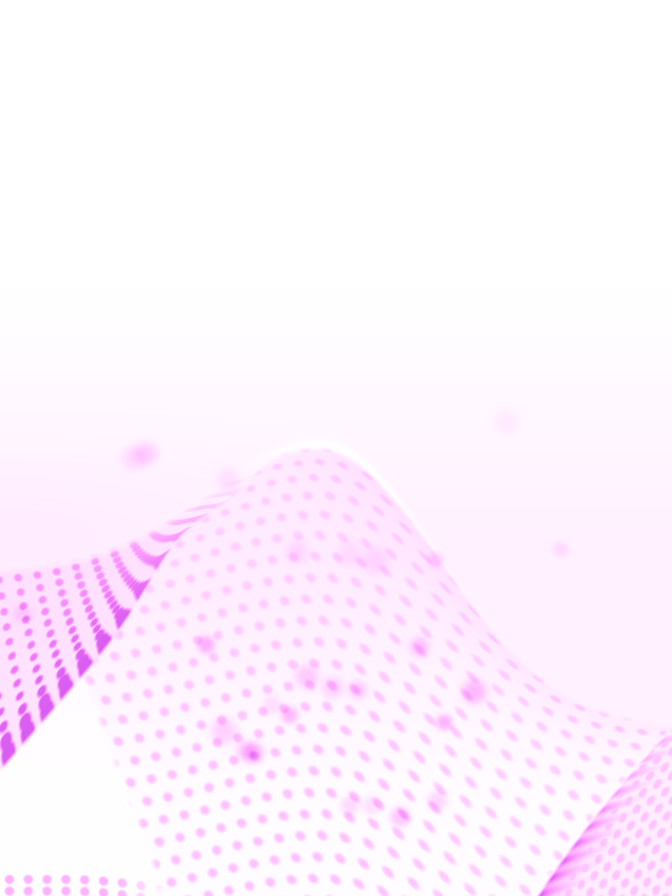
This background is drawn by a Shadertoy shader. Its source:

```glsl
const float ASPECT = 0.75;

float hash(float n) { return fract(sin(n * 12.9898) * 43758.5453); }

float bell(float x, float center, float width) {
    float t = (x - center) / width;
    return exp(-t * t);
}

// 1 where d is positive, with a soft border
float inside(float d, float soft) { return smoothstep(-soft, soft, d); }

// Crest of the wave: low shoulder on the left, deep fall on the right
float ridgeHeight(float x) {
    return x < 0.355 ? 0.36 + 0.139 * bell(x, 0.355, 0.175)
                     : 0.185 + 0.314 * bell(x, 0.355, 0.19);
}

// Lower border of the folded band on the left
float foldHeight(float x) {
    return 0.14 + 1.15 * x + 0.03 * bell(x, 0.2, 0.05);
}

// One round dot per cell; size is the extent of a cell on the canvas
float dots(vec2 cell, vec2 size, float radius, float soft) {
    vec2 offset = (fract(cell) - 0.5) * size;
    return inside(radius - length(offset), soft);
}

// Staggered dots: every other row is shifted by half a cell
float staggeredDots(vec2 cell, vec2 size, float radius, float soft) {
    cell.x += 0.5 * mod(floor(cell.y), 2.0);
    return dots(cell, size, radius, soft);
}

// Blurred specks spread over a box
float specks(vec2 p, vec2 low, vec2 high, int count, float seed, float strength) {
    float sum = 0.0;
    for (int i = 0; i < count; i++) {
        float n = float(i) + seed;
        vec2 place = vec2((float(i) + hash(n)) / float(count), hash(n + 37.0));
        float radius = mix(0.009, 0.015, hash(n + 71.0));
        float r = length(p - mix(low, high, place)) / radius;
        sum += strength * mix(0.35, 1.0, hash(n + 93.0)) * exp(-r * r * r);
    }
    return sum;
}

float backgroundInk(vec2 p) {
    float haze = 0.055 * (1.0 - smoothstep(0.36, 0.72, p.y));
    return haze + 0.02 * bell(p.y, 0.42, 0.08) * (1.0 - smoothstep(0.0, 0.4, p.x));
}

// Stripes of dots that thicken toward the fold
float bandInk(vec2 p, float ridge, float fold, float soft) {
    float height = max(ridge - fold, 0.004);
    float t = (p.y - fold) / height;
    vec2 cell = vec2((p.x + 0.035 * t) / 0.0215, t * 12.0);
    float tail = 1.0 - smoothstep(0.0, 0.3, t);
    vec2 size = vec2(0.0215, height / 12.0 * (1.0 - 0.65 * tail));
    float mark = dots(cell, size, mix(0.0042, 0.0075, tail), soft);
    float tone = mix(0.52, 0.28, smoothstep(0.0, 1.0, t));
    float mask = inside(p.y - fold, 0.004) * inside(ridge - p.y, 0.006);
    float fade = 1.0 - smoothstep(0.12, 0.3, p.x);
    return mask * fade * (tone * mark + 0.06);
}

// Open lattice, packed closer under the crest
float sheetInk(vec2 p, float depth, float ridge, float soft) {
    float packed = 0.025 * (1.0 - exp(-max(depth, 0.0) / 0.03));
    vec2 size = vec2(0.0245, 0.024);
    vec2 cell = vec2(p.x + 0.3 * p.y, p.y - 0.35 * ridge - packed) / size;
    float mark = staggeredDots(cell, size, 0.0052, soft * 1.5);
    float tone = mix(0.23, 0.11, smoothstep(0.08, 0.42, p.y));
    tone *= mix(1.0, 0.75, smoothstep(0.35, 0.6, p.x));
    return tone * mark;
}

// Dark toothed border with paler dots behind it
float cornerInk(vec2 p, float s, float soft) {
    float tooth = 0.5 + 0.5 * cos(6.2832 * (p.y - 0.4 * s) / 0.019);
    float low = 1.0 - smoothstep(0.02, 0.17, p.y);
    float rim = mix(0.35, 0.72, low) * exp(-max(s, 0.0) / 0.022);
    rim *= mix(tooth, 1.0, 0.35 * low + 0.25);
    vec2 size = vec2(0.016, 0.014);
    float mark = staggeredDots(vec2(s, p.y + 0.55 * s) / size, size, 0.0048, soft);
    return inside(s, 0.004) * max(rim, 0.07 + 0.16 * mark);
}

// Small row of dots along the bottom left
float footInk(vec2 p, float soft) {
    float top = 0.025 - 0.9 * max(p.x - 0.07, 0.0) * max(p.x - 0.07, 0.0);
    vec2 size = vec2(0.021, 0.013);
    float mark = dots(vec2(p.x, p.y - top) / size, size, 0.005, soft);
    return 0.3 * mark * inside(top - p.y, 0.002) * (1.0 - smoothstep(0.12, 0.2, p.x));
}

// Ink density to colour: white, pink, magenta, violet
vec3 inkColor(float k) {
    float k4 = k * k * k * k;
    return 1.0 - vec3(0.95 * k4, k, 0.35 * k4);
}

void mainImage(out vec4 fragColor, in vec2 fragCoord) {
    vec2 p = fragCoord / iResolution.xy * vec2(ASPECT, 1.0);
    float soft = max(0.002, 1.0 / iResolution.y);
    float ridge = ridgeHeight(p.x);
    float fold = foldHeight(p.x);
    float depth = ridge - p.y;
    float cornerSide = p.x - (0.6 + 0.65 * p.y + 0.8 * p.y * p.y);

    // Base tone and wave body
    float body = inside(depth, 0.005) * inside(fold - p.y, 0.006);
    float open = inside(p.x - (0.185 - 0.37 * p.y), 0.006);
    float shade = mix(0.012, 0.08, smoothstep(0.08, 0.42, p.y)) * mix(0.3, 1.0, open);
    shade += 0.05 * exp(-max(depth, 0.0) / 0.035) * smoothstep(0.28, 0.42, p.x);
    float ink = mix(backgroundInk(p), shade, body);

    // Dotted surfaces
    float sheetMask = body * open * inside(-cornerSide, 0.006);
    ink += sheetMask * sheetInk(p, depth, ridge, soft);
    ink += bandInk(p, ridge, fold, soft);
    ink += footInk(p, soft);
    ink = mix(ink, cornerInk(p, cornerSide, soft), inside(cornerSide, 0.004) * inside(depth, 0.012));

    // Pale rim on the crest
    ink -= 0.05 * bell(depth, -0.004, 0.007) * bell(p.x, 0.39, 0.1);

    // Floating specks
    ink += specks(p, vec2(0.22, 0.07), vec2(0.53, 0.29), 16, 3.0, 0.27);
    ink += specks(p, vec2(0.02, 0.3), vec2(0.68, 0.54), 10, 51.0, 0.14);

    fragColor = vec4(inkColor(clamp(ink, 0.0, 0.8)), 1.0);
}
```
